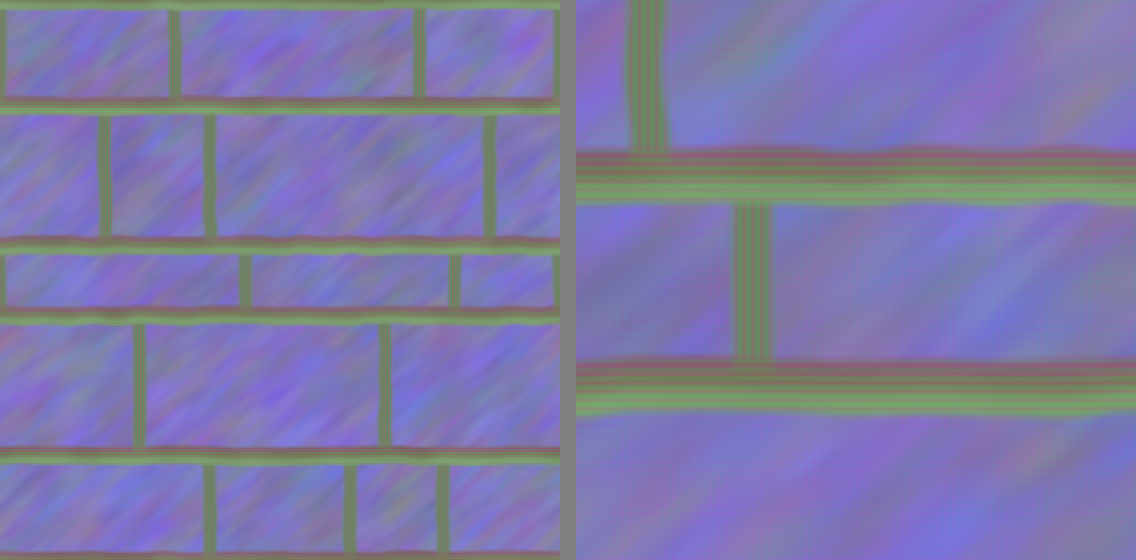
Left: the whole. Right: its middle third, enlarged.
This texture map is drawn by a three.js fragment shader. Its source:

```glsl
// Tiling normal-style map of coursed stone blocks with soft, finely striped mortar joints.
varying vec2 vUv;

const float GRID = 16.0;                        // layout units across and up
const vec4 COURSES = vec4(3.0, 7.0, 9.0, 13.0); // course heights above the base joint
const float BED_HALF = 0.0165;                  // half width of horizontal joints
const float HEAD_HALF = 0.0125;                 // half width of vertical joints
const float SOFT = 0.0045;                      // edge softness
const float WOBBLE = 0.005;                     // unevenness of block edges
const float THREADS = 192.0;                    // fine stripes per tile
const float STRIPE = 0.055;                     // stripe strength in the joints
const float WEAVE = 0.012;                      // stripe strength on the stone
const vec3 STONE = vec3(0.497, 0.467, 0.725);
const vec3 MORTAR = vec3(0.47, 0.48, 0.37);
const vec3 HEAD = vec3(0.445, 0.505, 0.40);
const vec3 HEAD_SIDE = vec3(0.45, 0.51, 0.52);
const vec3 LIT_EDGE = vec3(0.485, 0.61, 0.43);
const vec3 UNDER_EDGE = vec3(0.52, 0.38, 0.46);

float hash(vec2 p) {
  vec3 q = fract(vec3(p.xyx) * 0.1031);
  q += dot(q, q.yzx + 33.33);
  return fract((q.x + q.y) * q.z);
}

// Value noise on a lattice that wraps after "cells" steps.
float noise(vec2 uv, vec2 cells, float seed) {
  vec2 p = uv * cells, i = floor(p), f = fract(p);
  f = f * f * (3.0 - 2.0 * f);
  vec2 a = floor(mod(i + 0.5, cells));
  vec2 b = floor(mod(i + 1.5, cells));
  a += seed;
  b += seed;
  return mix(mix(hash(a), hash(vec2(b.x, a.y)), f.x),
             mix(hash(vec2(a.x, b.y)), hash(b), f.x), f.y);
}

// Mottling with streaks that rise to the right, centred on zero.
float mottle(vec2 uv, float seed) {
  vec2 sheared = vec2(uv.x - uv.y, uv.y);
  return 0.40 * noise(uv, vec2(14.0), seed)
       + 0.45 * noise(sheared, vec2(34.0, 20.0), seed + 51.0)
       + 0.25 * noise(sheared, vec2(64.0, 38.0), seed + 97.0) - 0.55;
}

// Signed wrapped offset from a joint.
float offsetFrom(float x, float joint) {
  return fract(x - joint / GRID + 0.5) - 0.5;
}

float nearest(float a, float b) {
  return abs(a) < abs(b) ? a : b;
}

// Positions of the vertical joints in each course, from the bottom up.
vec3 headJoints(float course) {
  if (course < 0.5) return vec3(6.0, 10.0, 12.65);
  if (course < 1.5) return vec3(4.0, 11.0, 11.0);
  if (course < 2.5) return vec3(0.0, 7.0, 13.0);
  if (course < 3.5) return vec3(3.0, 6.0, 14.0);
  return vec3(0.0, 5.0, 12.0);
}

float jointMask(float d, float halfWidth) {
  return 1.0 - smoothstep(halfWidth - SOFT, halfWidth + SOFT, abs(d));
}

void main() {
  // Uneven edges
  vec2 wander = vec2(noise(vUv, vec2(12.0, 24.0), 7.0),
                     noise(vUv, vec2(24.0, 12.0), 19.0)) - 0.5;
  vec2 uv = fract(vUv + WOBBLE * wander);

  // Layout: nearest horizontal and vertical joint
  float bed = offsetFrom(uv.y, 0.0);
  for (int i = 0; i < 4; i++) bed = nearest(bed, offsetFrom(uv.y, COURSES[i]));
  float course = dot(step(COURSES, vec4(uv.y * GRID)), vec4(1.0));
  vec3 joints = headJoints(course);
  float head = nearest(offsetFrom(uv.x, joints.x),
               nearest(offsetFrom(uv.x, joints.y), offsetFrom(uv.x, joints.z)));
  float block = mod(dot(step(joints, vec3(uv.x * GRID)), vec3(1.0)), 3.0);

  // Stone face
  float tone = hash(vec2(block + 3.0, course + 11.0)) - 0.5;
  vec3 color = STONE + tone * vec3(0.01, -0.01, 0.03);
  color += vec3(0.15, 0.0, 0.0) * mottle(vUv, 3.0);
  color += vec3(0.0, 0.16, -0.04) * mottle(vUv, 131.0);
  color += vec3(-0.02, -0.03, 0.34) * mottle(vUv, 277.0);

  // Fine threads
  vec2 thread = sin(6.2831853 * THREADS * vUv);
  color += WEAVE * (thread.x + thread.y) * vec3(0.7, -0.7, 0.5);

  // Vertical joints
  vec3 headColor = mix(HEAD, HEAD_SIDE, smoothstep(0.006, 0.014, abs(head)));
  headColor += STRIPE * thread.x * vec3(1.0, -0.8, 0.2);
  color = mix(color, headColor, jointMask(head, HEAD_HALF));

  // Horizontal joints: lit top edge below, shaded underside above
  float wear = noise(vUv, vec2(20.0, 10.0), 43.0);
  vec3 bedColor = mix(LIT_EDGE, MORTAR, smoothstep(-0.010, 0.002, bed));
  float under = smoothstep(0.002, 0.011, bed) * (0.7 + 0.3 * wear);
  bedColor = mix(bedColor, UNDER_EDGE, under * (1.0 - 0.7 * jointMask(head, HEAD_HALF)));
  bedColor += (wear - 0.5) * vec3(0.03, 0.05, 0.04);
  bedColor += STRIPE * thread.y * vec3(0.8, -0.8, 0.2);
  color = mix(color, bedColor, jointMask(bed + 0.001, BED_HALF));

  gl_FragColor = vec4(color, 1.0);
}
```
